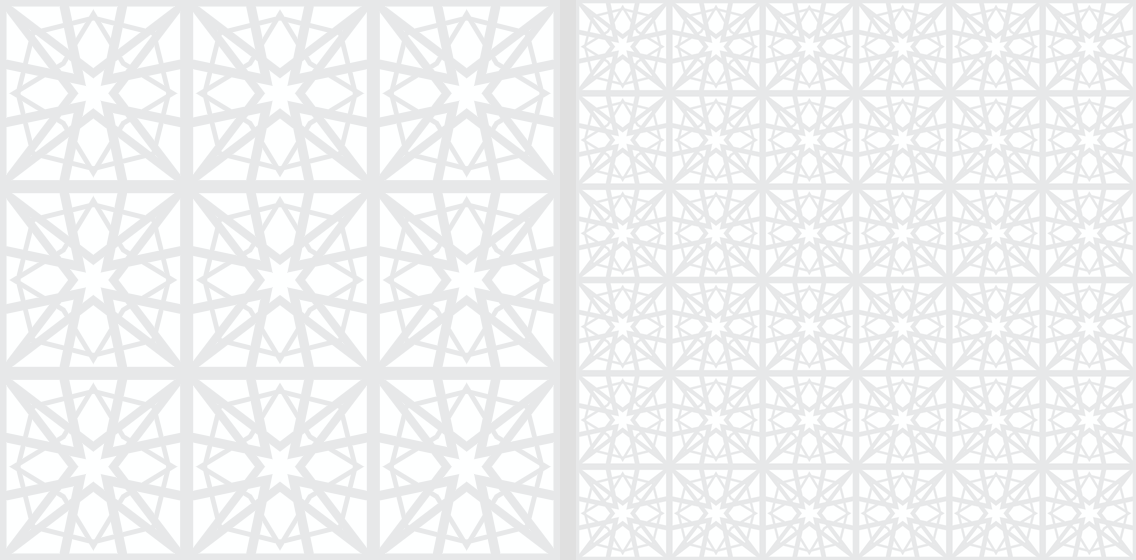
Left: one tile. Right: repeated 2 by 2.
Give the GLSL for this pattern, as a WebGL 1 fragment shader.

```glsl
precision highp float;
// Pale lattice of framed eight-pointed stars, three tiles across and three down.

uniform vec2 u_resolution;

// Signed distance to a band around the line y = rise + slope * x.
float band(vec2 p, float rise, float slope, float halfWidth) {
  return abs(p.y - rise - slope * p.x) / sqrt(1.0 + slope * slope) - halfWidth;
}

// Signed distance to the lattice in one tile spanning -1 to 1.
float lattice(vec2 p) {
  // Fold the eight mirrored wedges into one beside the vertical axis.
  p = abs(p);
  p = vec2(min(p.x, p.y), max(p.x, p.y));

  float frame = 0.93 - p.y;
  float cornerBand = band(p, 0.215, 0.76, 0.0437);
  float edgeBand = band(p.yx, 0.115, 0.21, 0.051);
  float steepStrand = band(p, 0.85, -1.65, 0.026);
  float shallowStrand = band(p, 0.807, -0.25, 0.026);

  float broad = min(frame, min(cornerBand, edgeBand));
  return min(broad, min(steepStrand, shallowStrand));
}

void main() {
  vec2 uv = gl_FragCoord.xy / u_resolution;
  vec2 tile = fract(uv * 3.0) * 2.0 - 1.0;
  float pixel = 6.0 / min(u_resolution.x, u_resolution.y);

  float ground = smoothstep(-0.7 * pixel, 0.7 * pixel, lattice(tile));
  vec3 grey = vec3(0.904, 0.909, 0.914);
  vec3 white = vec3(0.995, 1.0, 1.0);
  gl_FragColor = vec4(mix(grey, white, ground), 1.0);
}
```
